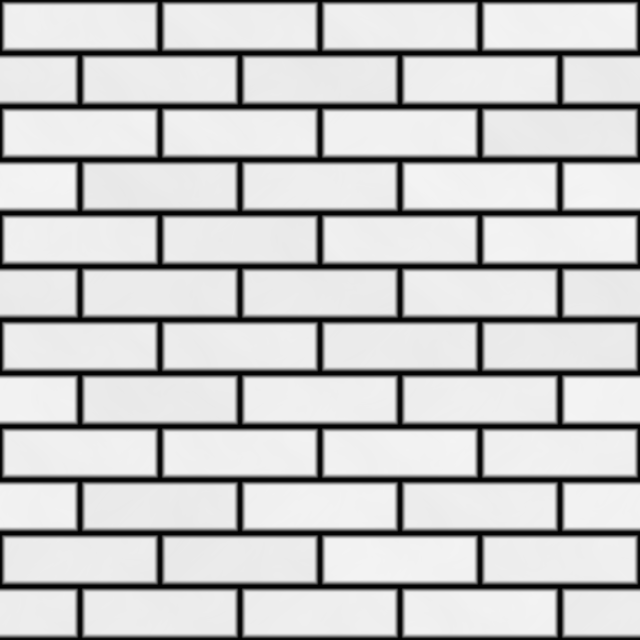
This texture is drawn by a WebGL 1 fragment shader. Its source:

```glsl
precision highp float;
// White glazed bricks in running bond with black joints and soft shaded edges.
uniform vec2 u_resolution;

const vec2 GRID = vec2(4.0, 12.0); // bricks across and down
const vec3 JOINT_COLOR = vec3(0.015);
const vec3 GLAZE_COLOR = vec3(0.934);
const float JOINT_HALF_WIDTH = 0.0018;
const float BEVEL_WIDTH = 0.0088;

float hash(vec2 p, float seed) {
  return fract(sin(dot(p, vec2(41.3, 289.1)) + seed * 17.7) * 4375.54);
}

float smoothMin(float a, float b, float k) {
  float h = max(k - abs(a - b), 0.0) / k;
  return min(a, b) - 0.25 * h * h * k;
}

// Distance inward from the cell border; the lower edge is shaded a little wider.
float edgeDistance(vec2 local, vec2 size) {
  vec2 nearLow = local * size * vec2(1.0, 0.92);
  vec2 nearHigh = (1.0 - local) * size * vec2(1.0, 1.06);
  vec2 d = min(nearLow, nearHigh);
  return smoothMin(d.x, d.y, 0.003);
}

// Warped layered sines, about -1 to 1.
float clouds(vec2 p, float phase) {
  float sum = 0.0;
  float amplitude = 0.5;
  for (int i = 0; i < 5; i++) {
    p += 0.6 * sin(p.yx * 1.3 + phase);
    sum += amplitude * sin(p.x + phase) * sin(p.y + phase * 1.7);
    p = mat2(1.5, 1.1, -1.1, 1.5) * p;
    amplitude *= 0.6;
  }
  return sum;
}

// Brightness change of one brick: its own tone plus faint mottling.
float glazeVariation(vec2 local, vec2 id) {
  float tone = (hash(id, 1.0) - 0.5) * 0.034;
  float phase = hash(id, 2.0) * 6.2832;
  float mottling = clouds(local * vec2(4.5, 1.8), phase) * 0.011;
  return tone + mottling;
}

// 0 in the joint, 1 on the flat face.
float faceMask(float d, float pixel) {
  float ramp = max(BEVEL_WIDTH, 1.5 * pixel);
  return pow(smoothstep(JOINT_HALF_WIDTH, JOINT_HALF_WIDTH + ramp, d), 0.63);
}

void main() {
  vec2 uv = gl_FragCoord.xy / u_resolution;
  float pixel = 1.0 / min(u_resolution.x, u_resolution.y);

  // Even rows, counted from the bottom, shift by half a brick.
  vec2 cell = uv * GRID;
  cell.x += 0.5 * (1.0 - mod(floor(cell.y), 2.0));
  vec2 id = mod(floor(cell), GRID);
  vec2 local = fract(cell);

  float d = edgeDistance(local, 1.0 / GRID);
  vec3 glaze = GLAZE_COLOR + glazeVariation(local, id);
  gl_FragColor = vec4(mix(JOINT_COLOR, glaze, faceMask(d, pixel)), 1.0);
}
```
